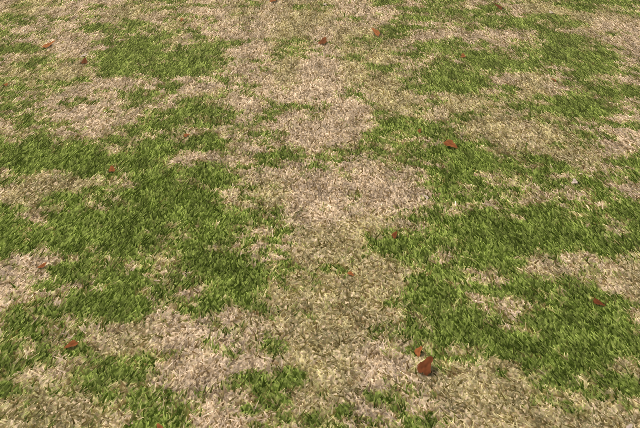
A WebGL 2 fragment shader for this texture:

```glsl
#version 300 es
precision highp float;
// A dry lawn seen at a slant: straw, scattered green tufts and a few fallen leaves.
uniform vec2 u_resolution;
out vec4 fragColor;

float hash(vec2 p) {
  return fract(sin(dot(p, vec2(127.1, 311.7))) * 43758.5453);
}

vec2 hash2(vec2 p) {
  return vec2(hash(p), hash(p + 37.3));
}

float noise(vec2 p) {
  vec2 i = floor(p), f = fract(p);
  f = f * f * (3.0 - 2.0 * f);
  return mix(mix(hash(i), hash(i + vec2(1, 0)), f.x),
             mix(hash(i + vec2(0, 1)), hash(i + vec2(1, 1)), f.x), f.y);
}

// How green the lawn is at q; tufts lie on the receding ground.
float greenness(vec2 q) {
  vec2 ground = vec2(q.x, 2.6 * exp(q.y)) * 4.6 + 23.0;
  float sum = 0.0, amp = 0.29;
  for (int i = 0; i < 5; i++) {
    sum += amp * (noise(ground) - 0.5);
    ground = mat2(1.9, 0.4, -0.4, 1.9) * ground + 5.7;
    amp *= 0.84;
  }
  float path = abs(q.x - 0.08 + 0.15 * (q.y + 0.44));
  return 0.45 + 1.3 * sum + 0.14 * smoothstep(0.04, 0.4, path)
       - 0.10 * smoothstep(0.0, 0.5, q.y);
}

// Straw through olive to grass, as green and shade go from 0 to 1.
vec3 lawnColor(float green, float shade, float yellow) {
  vec3 straw = mix(vec3(0.43, 0.33, 0.20), vec3(0.93, 0.81, 0.68), sqrt(shade));
  vec3 olive = mix(vec3(0.42, 0.37, 0.18), vec3(0.79, 0.74, 0.50), shade);
  vec3 grass = mix(vec3(0.22, 0.27, 0.08), vec3(0.60, 0.64, 0.32), shade);
  vec3 dry = mix(straw, olive, max(yellow, smoothstep(0.05, 0.5, green)));
  return mix(dry, grass, smoothstep(0.4, 0.85, green));
}

// Upright green blades and tumbled straw, one layer of a jittered grid.
vec3 bladeLayer(vec3 color, vec2 q, float px, float layer) {
  float cells = 58.0 + 6.0 * layer;
  vec2 base = floor(q * cells + layer * 17.37);
  for (int j = 1; j >= -1; j--)
  for (int i = -1; i <= 1; i++) {
    vec2 id = base + vec2(i, j);
    vec2 seed = id + layer * 53.1;
    vec2 rnd = hash2(seed), look = hash2(seed + 71.9);
    vec2 center = (id + rnd - layer * 17.37) / cells;
    vec2 d = q - center;
    float halfLen = (0.25 + 0.55 * look.x * look.x) / cells;
    if (dot(d, d) > pow(halfLen + 2.0 * px, 2.0)) continue;

    float green = greenness(center) + 0.2 * (look.y - 0.5);
    green = smoothstep(0.36, 0.66, green);
    float lean = (hash(seed + 13.7) - 0.5) * mix(3.1, 1.7, green);
    vec2 dir = vec2(sin(lean), cos(lean));
    float along = clamp(dot(d, dir), -halfLen, halfLen);
    float tip = 0.5 + 0.5 * along / halfLen;
    float width = mix(0.0015, 0.0005, tip);
    float dist = length(d - dir * along);
    float cover = 1.0 - smoothstep(max(width - 0.5 * px, 0.0), width + 0.5 * px, dist);

    float yellow = 0.7 * smoothstep(0.4, 0.7, noise(center * 9.0) + 0.3 * (rnd.x - 0.5));
    vec3 blade = lawnColor(green, hash(seed + 91.3), yellow);
    blade *= mix(0.82, 1.10, tip) * (0.78 + 0.42 * noise(center * 42.0));
    color = mix(color, blade, cover);
  }
  return color;
}

// Sparse curled leaves, each with a soft shadow below it.
vec3 leaves(vec3 color, vec2 q, float px) {
  vec2 base = floor(q / 0.16);
  for (int j = 1; j >= -1; j--)
  for (int i = -1; i <= 1; i++) {
    vec2 id = base + vec2(i, j);
    if (hash(id + 5.1) > 0.34) continue;
    vec2 d = q - (id + hash2(id + 3.3)) * 0.16;
    float size = mix(0.006, 0.017, pow(hash(id + 8.8), 2.0));
    float turn = (hash(id + 2.2) - 0.5) * 2.0;
    vec2 p = mat2(cos(turn), -sin(turn), sin(turn), cos(turn)) * d * vec2(1.0, 1.7);
    float edge = size * (1.0 + 0.22 * sin(3.0 * atan(p.y, p.x) + 9.0 * turn)
               + 0.3 * (noise(p * 260.0 + id * 7.0) - 0.5));
    float shadow = length((d + vec2(-0.2, 0.45) * size) * vec2(0.9, 1.6));
    color *= 1.0 - 0.5 * (1.0 - smoothstep(0.6 * size, 1.2 * size, shadow));
    vec3 tone = mix(vec3(0.38, 0.21, 0.13), vec3(0.66, 0.40, 0.23), hash(id + 6.4));
    tone = mix(tone, vec3(0.82, 0.73, 0.65), step(0.75, hash(id + 9.9)));
    tone *= 0.8 + 0.35 * noise(p * 170.0) + 0.15 * smoothstep(-size, size, p.y);
    color = mix(color, tone, 1.0 - smoothstep(-px, px, length(p) - edge));
  }
  return color;
}

void main() {
  vec2 uv = gl_FragCoord.xy / u_resolution.y;
  float nearness = 1.55 - uv.y;
  // Log depth keeps blades evenly proportioned as they shrink.
  vec2 q = vec2((uv.x - 0.5 * u_resolution.x / u_resolution.y) / nearness, -log(nearness));
  float px = 1.0 / (u_resolution.y * nearness);

  // Thatch and bare soil
  float grain = 0.6 * noise(q * vec2(190.0, 260.0)) + 0.4 * noise(q * 65.0);
  float cover = smoothstep(0.36, 0.66, greenness(q));
  vec3 color = lawnColor(cover, smoothstep(0.15, 0.85, grain), 0.2);

  for (int layer = 0; layer < 8; layer++) color = bladeLayer(color, q, px, float(layer));

  // Crisp flecks of light and shade between the blades
  float fleck = noise(q * vec2(330.0, 250.0) + 4.0) - 0.5;
  color *= 1.0 + 0.38 * fleck;
  color = leaves(color, q, px);

  // Pale haze toward the far edge
  color = mix(color, vec3(0.76, 0.68, 0.50), 0.12 * smoothstep(0.5, 1.0, uv.y));
  fragColor = vec4(color, 1.0);
}
```
